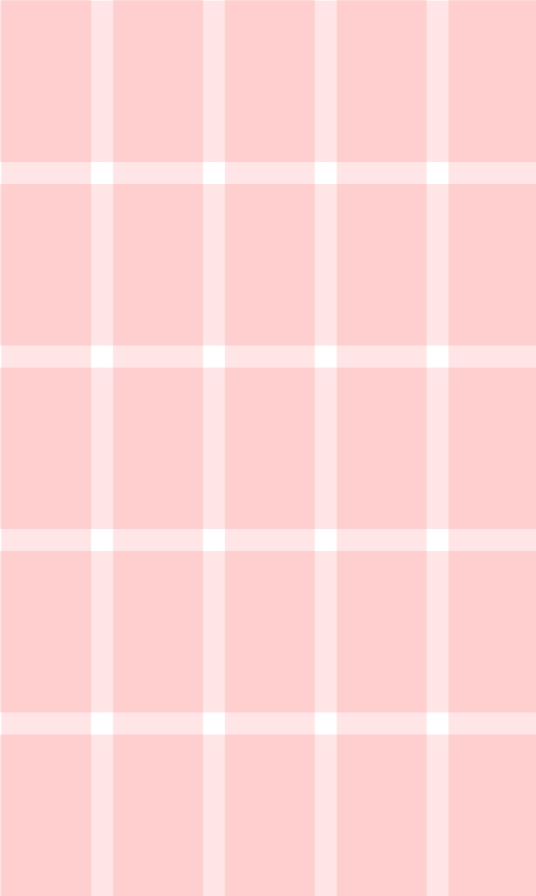
Write a Shadertoy shader that draws this pattern.

```glsl
// Pale pink windowpane check: translucent bands crossing in white squares.

// Coverage of evenly spaced bands; bands sit half a period away from the centre.
float bands(float x, float centre, float period, float width, float pixel) {
    float d = abs(fract((x - centre) / period) - 0.5) * period - 0.5 * width;
    return clamp(0.5 - d / pixel, 0.0, 1.0);
}

void mainImage(out vec4 fragColor, in vec2 fragCoord) {
    vec2 uv = fragCoord / iResolution.xy;
    vec2 pixel = 1.0 / iResolution.xy;

    // Four bands each way
    float vertical = bands(uv.x, 0.5034, 0.2086, 0.0411, pixel.x);
    float horizontal = bands(uv.y, 0.4997, 0.2048, 0.0247, pixel.y);

    // Pink ground, lighter bands, white crossings
    vec3 ground = vec3(1.0, 0.808, 0.808);
    vec3 band = vec3(1.0, 0.898, 0.898);
    vec3 color = mix(ground, band, max(vertical, horizontal));
    color = mix(color, vec3(1.0), vertical * horizontal);

    fragColor = vec4(color, 1.0);
}
```
